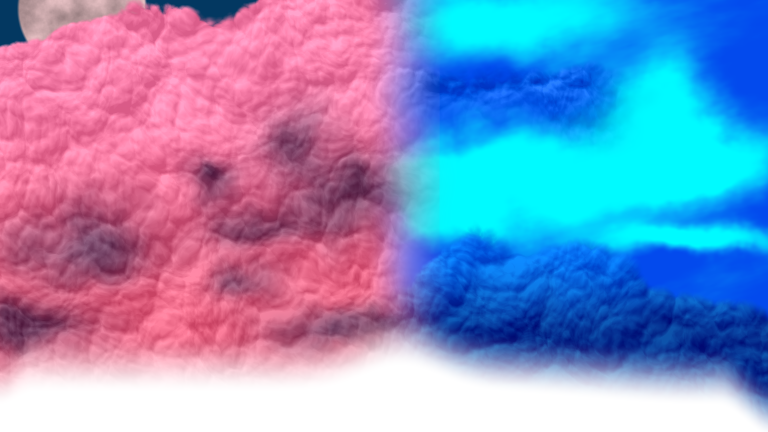
This background is drawn by a WebGL 2 fragment shader. Its source:

```glsl
#version 300 es
precision highp float;

uniform vec2 u_resolution;
out vec4 outColor;

// Palette
const vec3 NIGHT = vec3(0.01, 0.22, 0.38);
const vec3 MOON = vec3(0.78, 0.65, 0.66);
const vec3 PINK_HIGH = vec3(0.98, 0.50, 0.67);
const vec3 PINK_LOW = vec3(0.92, 0.40, 0.52);
const vec3 MAUVE = vec3(0.36, 0.20, 0.34);
const vec3 LAVENDER = vec3(0.93, 0.70, 0.95);
const vec3 DEEP_BLUE = vec3(0.01, 0.29, 0.93);
const vec3 AZURE = vec3(0.03, 0.66, 0.98);
const vec3 CYAN = vec3(0.0, 0.98, 1.0);
const vec3 NAVY = vec3(0.02, 0.18, 0.56);
const vec3 MIST = vec3(1.0);

// Layout, in canvas heights
const vec3 MOON_DISC = vec3(0.19, 0.98, 0.148);
const float SEAM_X = 1.018;
const float PUFF_SCALE = 5.0;
const float RELIEF_GAIN = 2.2;
const vec2 LIGHT_STEP = vec2(-0.005, 0.011);

// Soft patches: centre, radii
const vec4 SHADOWS[8] = vec4[8](
  vec4(0.68, 0.66, 0.08, 0.08), vec4(0.80, 0.53, 0.15, 0.08),
  vec4(0.61, 0.46, 0.12, 0.05), vec4(0.20, 0.44, 0.14, 0.08),
  vec4(0.57, 0.34, 0.08, 0.04), vec4(0.82, 0.24, 0.16, 0.05),
  vec4(0.09, 0.23, 0.14, 0.07), vec4(0.49, 0.57, 0.05, 0.05));
const vec4 GLOWS[6] = vec4[6](
  vec4(1.18, 0.96, 0.28, 0.12), vec4(1.26, 0.57, 0.30, 0.13),
  vec4(1.52, 0.72, 0.13, 0.12), vec4(1.64, 0.60, 0.13, 0.07),
  vec4(1.60, 0.42, 0.22, 0.04), vec4(1.02, 0.55, 0.12, 0.08));

vec2 hash2(vec2 p) {
  vec3 q = fract(p.xyx * vec3(0.1031, 0.1030, 0.0973));
  q += dot(q, q.yzx + 33.33);
  return fract((q.xx + q.yz) * q.zy);
}

float noise(vec2 p) {
  vec2 i = floor(p), f = fract(p);
  f = f * f * (3.0 - 2.0 * f);
  return mix(mix(hash2(i).x, hash2(i + vec2(1, 0)).x, f.x),
             mix(hash2(i + vec2(0, 1)).x, hash2(i + 1.0).x, f.x), f.y);
}

float fbm(vec2 p) {
  float sum = 0.0, amp = 0.5;
  for (int i = 0; i < 5; i++) {
    sum += amp * noise(p);
    p = mat2(1.6, 1.2, -1.2, 1.6) * p + 7.3;
    amp *= 0.5;
  }
  return sum;
}

// Rounded bump around the nearest scattered point
float bump(vec2 p) {
  vec2 cell = floor(p);
  float nearest = 1.0;
  for (int y = -1; y <= 1; y++)
    for (int x = -1; x <= 1; x++) {
      vec2 c = cell + vec2(x, y);
      vec2 d = c + hash2(c + 40.0) - p;
      nearest = min(nearest, dot(d, d));
    }
  return 1.0 - nearest;
}

float puffs(vec2 p) {
  float sum = 0.0, amp = 0.5;
  for (int i = 0; i < 5; i++) {
    sum += amp * bump(p);
    p = mat2(1.6, 1.2, -1.2, 1.6) * p + 3.7;
    amp *= 0.5;
  }
  return sum;
}

float blob(vec2 p, vec4 shape) {
  vec2 d = (p - shape.xy) / shape.zw;
  return exp(-dot(d, d));
}

vec3 pinkSide(vec2 p, vec2 warped, float puff, float relief) {
  // Night sky and moon
  float disc = length(p - MOON_DISC.xy) - MOON_DISC.z;
  vec3 moon = MOON * (0.65 + 0.7 * fbm(p * 22.0));
  vec3 sky = mix(NIGHT, moon, smoothstep(0.004, -0.004, disc));
  // Lit billows with dark hollows
  vec3 cloud = mix(PINK_LOW, PINK_HIGH, smoothstep(0.25, 0.85, p.y));
  float shade = 0.0;
  for (int i = 0; i < 8; i++) shade += blob(warped, SHADOWS[i]);
  shade *= 0.45 + 0.9 * fbm(p * 7.0 + 2.0);
  cloud = mix(cloud, MAUVE, clamp(shade, 0.0, 0.88));
  cloud += relief * vec3(0.75, 0.85, 0.80);
  float top = 0.885 + 0.10 * smoothstep(0.0, 0.3, p.x)
    - 0.03 * blob(vec2(p.x, 0.0), vec4(0.5, 0.0, 0.07, 1.0)) + 0.12 * smoothstep(0.58, 0.66, p.x);
  return mix(sky, cloud, smoothstep(-0.005, 0.008, top - p.y + 0.12 * (puff - 0.75)));
}

vec3 blueSide(vec2 p, vec2 warped, float puff, float relief) {
  // Cyan glow broken by slanted wisps
  float glow = 0.0;
  for (int i = 0; i < 6; i++) glow += blob(warped, GLOWS[i]);
  glow += 0.6 * (fbm(mat2(2.5, -3.0, 3.0, 9.0) * p) - 0.5);
  vec3 col = mix(DEEP_BLUE, AZURE, smoothstep(0.05, 0.5, glow));
  col = mix(col, CYAN, smoothstep(0.35, 0.8, glow));
  // Arched bank with a crisp crown and a soft belly
  float crown = 0.84 - 0.9 * pow(max(p.x - 1.35, 0.0), 2.0) + 0.10 * (puff - 0.75);
  float bank = smoothstep(-0.01, 0.015, crown - p.y) * smoothstep(0.66, 0.78, warped.y)
    * smoothstep(1.53, 1.30, warped.x);
  col = mix(col, DEEP_BLUE + vec3(0.0, 0.06, -0.04) + relief, 0.92 * bank);
  // Lower bank sinking into navy
  float ridge = 0.47 - 0.20 * smoothstep(1.15, 1.85, p.x)
    - 0.16 * smoothstep(1.08, 0.90, p.x) + 0.14 * (puff - 0.75);
  vec3 lower = mix(NAVY, vec3(0.02, 0.43, 0.94), smoothstep(0.22, 0.42, p.y + 0.08 * (puff - 0.75)));
  lower += relief * vec3(0.2, 0.9, 0.7);
  return mix(col, lower, smoothstep(-0.008, 0.025, ridge - p.y));
}

void main() {
  vec2 p = gl_FragCoord.xy / u_resolution.y;
  p.x *= 16.0 / 9.0 * u_resolution.y / u_resolution.x;
  vec2 drift = vec2(fbm(p * 5.0), fbm(p * 5.0 + 19.0)) - 0.48;
  vec2 warped = p + 0.16 * drift;
  vec2 q = (p + 0.10 * drift) * PUFF_SCALE;
  float puff = puffs(q);
  float relief = RELIEF_GAIN * (puff - puffs(q + LIGHT_STEP * PUFF_SCALE));
  relief = clamp(relief, -0.16, 0.16);

  // Sides dissolve into each other, with a faint upright seam
  vec3 pink = pinkSide(p, warped, puff, relief);
  float wash = blob(p, vec4(0.95, 0.78, 0.07, 0.11)) + blob(p, vec4(0.96, 0.40, 0.06, 0.12));
  pink = mix(pink, LAVENDER, 0.75 * min(wash, 1.0));
  float blend = smoothstep(0.84, 1.06, p.x + 0.05 * drift.x);
  float seam = smoothstep(-0.002, 0.002, p.x - SEAM_X)
    * smoothstep(0.38, 0.48, p.y) * smoothstep(0.88, 0.80, p.y);
  blend = mix(blend, 1.0, 0.8 * seam);
  vec3 col = mix(pink, blueSide(p, warped, puff, relief), blend);

  // White mist along the foot
  float mistTop = 0.165 - 0.03 * smoothstep(1.1, 1.65, p.x)
    + 0.06 * blob(vec2(p.x, 0.0), vec4(0.93, 0.0, 0.13, 1.0))
    - 0.08 * smoothstep(1.66, 1.80, p.x) - 0.03 * smoothstep(0.08, 0.0, p.x);
  col = mix(col, MIST, smoothstep(0.065, -0.075, p.y - mistTop));
  outColor = vec4(clamp(col, 0.0, 1.0), 1.0);
}
```
